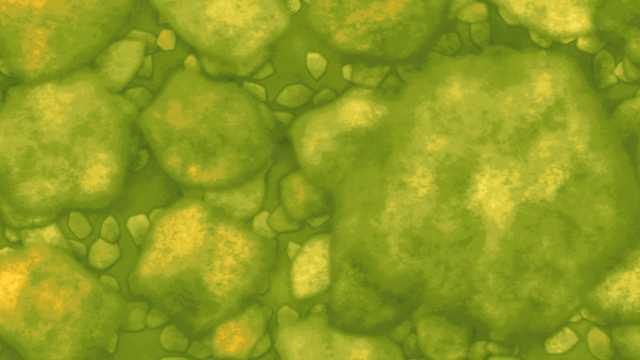
This texture is drawn by a Shadertoy shader. Its source:

```glsl
// Mossy stones on a lake bed seen through murky green water.
// Rounded polygons are painted from pebbles up to one boulder, each with a
// soft shadow; gradient noise adds mottling and sunlight, a ramp gives colour.

#define PEBBLE_CELL 0.085
#define SMALL_CELL 0.19
#define MEDIUM_CELL 0.42
#define BOULDER_CENTRE vec2(1.36, 0.43)
#define BOULDER_RADIUS 0.42
#define EDGE_BLUR 0.04
#define SHADOW 0.42
#define MOTTLE 0.34
#define SPECKLE 0.36
#define SUNLIGHT 0.40
#define HAZE 0.10
#define CONTRAST 1.42

vec2 hash2(vec2 p) {
    vec3 v = fract(p.xyx * vec3(0.1031, 0.1030, 0.0973));
    v += dot(v, v.yzx + 33.33);
    return fract((v.xx + v.yz) * v.zy);
}

float cornerSlope(vec2 cell, vec2 offset) {
    return dot(hash2(cell) * 2.0 - 1.0, offset);
}

float gradientNoise(vec2 p) {
    vec2 i = floor(p), f = p - i;
    vec2 u = f * f * f * (f * (f * 6.0 - 15.0) + 10.0);
    vec2 e = vec2(1.0, 0.0);
    float low = mix(cornerSlope(i, f), cornerSlope(i + e.xy, f - e.xy), u.x);
    float high = mix(cornerSlope(i + e.yx, f - e.yx), cornerSlope(i + e.xx, f - e.xx), u.x);
    return mix(low, high, u.y);
}

float fbm(vec2 p) {
    float sum = 0.0, amp = 1.0;
    for (int i = 0; i < 4; i++) {
        sum += amp * gradientNoise(p);
        p = mat2(1.6, 1.2, -1.2, 1.6) * p + 7.3;
        amp *= 0.5;
    }
    return sum;
}

// Surface holds tone, warmth and relief (how far from a stone's rim).
void paintStone(vec2 p, vec2 centre, float radius, vec2 seed, inout vec3 surface) {
    vec2 shape = hash2(seed + 3.7), look = hash2(seed + 11.9);
    vec2 offset = (p - centre) / radius;
    float turn = 6.2832 * shape.x, aspect = mix(1.03, 1.24, shape.y);
    vec2 q = mat2(cos(turn), -sin(turn), sin(turn), cos(turn)) * offset;
    q *= vec2(1.0 / aspect, aspect);
    if (length(q) > 1.9) return;

    // Smooth maximum of six jittered sides
    float sum = 0.0;
    for (int i = 0; i < 6; i++) {
        vec2 side = hash2(seed + float(i) * 5.31);
        float a = 6.2832 * (float(i) + 0.6 * side.x) / 6.0;
        float reach = 0.83 + 0.26 * side.y;
        sum += pow(max(dot(q, vec2(cos(a), sin(a))) / reach, 0.0), 10.0);
    }
    float edge = pow(sum + 1e-6, 0.1);
    float blur = EDGE_BLUR + 0.004 / radius;

    surface.x *= 1.0 - SHADOW * (1.0 - smoothstep(0.95, 1.28, edge));
    float cover = 1.0 - smoothstep(1.0 - blur, 1.0 + blur, edge);
    float relief = smoothstep(0.0, 0.30, 1.0 - edge + 0.5 * blur);
    float facing = dot(offset, vec2(-0.3, 0.95));
    float tone = 0.32 + 0.20 * relief + 0.13 * facing + 0.28 * (look.x - 0.5);
    surface = mix(surface, vec3(tone, smoothstep(0.5, 0.9, look.y), relief), cover);
}

void scatterStones(vec2 p, float cell, float fill, float seed, inout vec3 surface) {
    vec2 home = floor(p / cell);
    for (int j = -1; j <= 1; j++)
    for (int i = -1; i <= 1; i++) {
        vec2 id = home + vec2(i, j);
        vec2 key = id + seed;
        vec2 jitter = hash2(key), size = hash2(key + 41.3);
        if (size.x > fill) continue;
        vec2 centre = (id + 0.5 + 0.4 * (jitter - 0.5)) * cell;
        paintStone(p, centre, cell * mix(0.36, 0.53, size.y), key, surface);
    }
}

vec3 algaeRamp(float tone) {
    vec3 c = mix(vec3(0.28, 0.38, 0.07), vec3(0.38, 0.47, 0.10), smoothstep(-0.15, 0.12, tone));
    c = mix(c, vec3(0.46, 0.55, 0.09), smoothstep(0.12, 0.30, tone));
    c = mix(c, vec3(0.55, 0.62, 0.12), smoothstep(0.30, 0.50, tone));
    c = mix(c, vec3(0.68, 0.70, 0.20), smoothstep(0.50, 0.73, tone));
    c = mix(c, vec3(0.84, 0.79, 0.23), smoothstep(0.73, 1.0, tone));
    return mix(c, vec3(0.95, 0.88, 0.36), smoothstep(1.0, 1.4, tone));
}

void mainImage(out vec4 fragColor, in vec2 fragCoord) {
    vec2 p = fragCoord / iResolution.y;
    float drift = fbm(p * 2.2 + 4.0);
    vec2 bent = p + 0.022 * vec2(gradientNoise(p * 9.0), gradientNoise(p * 9.0 + 31.0));

    // Silt, then stones from small to large
    vec3 surface = vec3(0.30 + 0.15 * drift, 0.0, 0.15);
    scatterStones(bent, PEBBLE_CELL, 0.75, 17.0, surface);
    scatterStones(bent, SMALL_CELL, 0.65, 59.0, surface);
    scatterStones(bent, MEDIUM_CELL, 0.88, 83.0, surface);
    paintStone(bent, BOULDER_CENTRE, BOULDER_RADIUS, vec2(5.0, 23.0), surface);

    // Mottled algae and slanting patches of sunlight
    float relief = 0.25 + 0.75 * surface.z;
    vec2 slant = mat2(0.85, 0.35, -0.55, 0.60) * p;
    float sun = smoothstep(-0.05, 0.5, fbm(slant * 4.0 + 19.0)) * relief;
    float tone = surface.x + MOTTLE * relief * fbm(bent * 9.0);
    float grain = fbm(p * vec2(40.0, 50.0)) + 0.5 * gradientNoise(p * vec2(85.0, 105.0));
    tone += SPECKLE * (0.3 + 0.7 * sun) * relief * grain;
    tone += SUNLIGHT * sun;

    // Murky water and fine suspended specks
    tone = mix(tone, 0.42, clamp(HAZE + 0.2 * drift, 0.0, 0.3));
    tone = 0.42 + CONTRAST * (tone - 0.42);
    tone += 0.06 * gradientNoise(p * 150.0);
    vec2 speck = p / 0.05, id = floor(speck), spot = hash2(id + 7.0);
    float gap = length(fract(speck) - 0.15 - 0.7 * spot);
    tone += 0.12 * spot.x * (1.0 - smoothstep(0.02, 0.07, gap));

    vec3 color = algaeRamp(tone);
    float warm = surface.y * smoothstep(0.48, 0.85, tone);
    color *= mix(vec3(1.0), vec3(1.07, 0.94, 0.65), warm);
    fragColor = vec4(color, 1.0);
}
```
